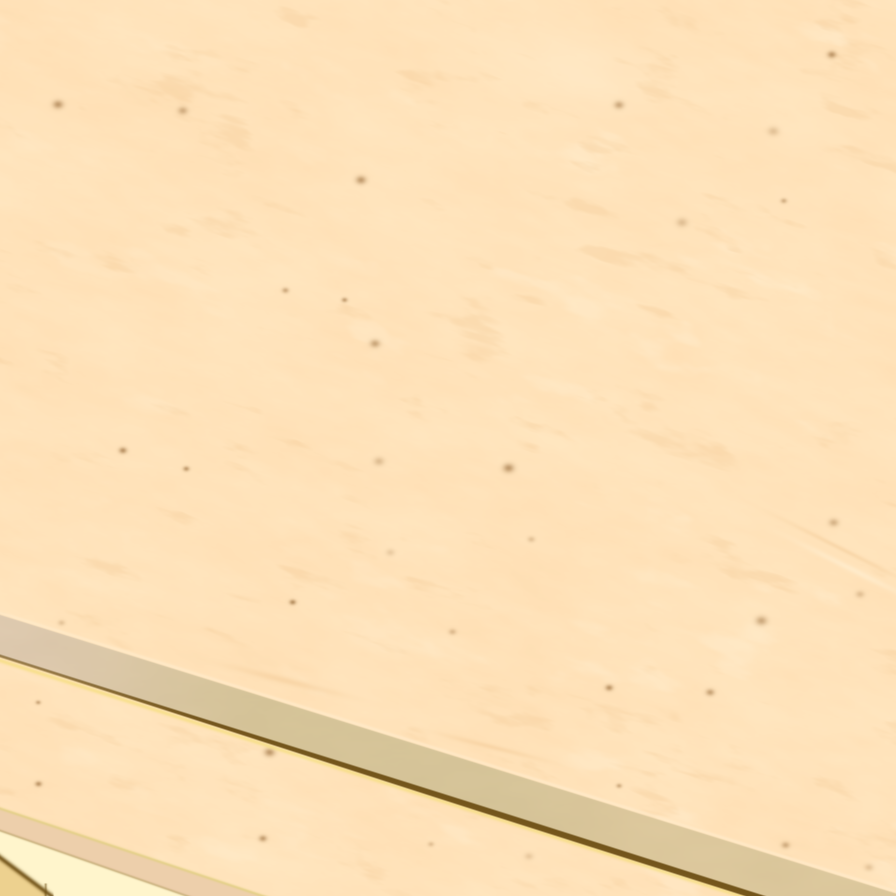
This texture is drawn by a three.js fragment shader. Its source:

```glsl
// Pale cream stone panel with faint mottling, streaks and tiny specks, crossed
// by a sloping shadowed groove and a moulding in the lower left corner.
// Sloping half-planes are layered over value-noise stone.
#define STONE vec3(1.0, 0.888, 0.728)
#define PALE vec3(1.0, 0.925, 0.80)
#define TAN vec3(0.94, 0.77, 0.56)
#define GROOVE vec3(0.835, 0.765, 0.595)
#define OLIVE vec3(0.43, 0.31, 0.08)
#define CREAM vec3(1.0, 0.96, 0.80)
#define SOFT 0.0013
#define SPECK_CELLS 11.0
#define SPECK_CHANCE 0.25

varying vec2 vUv;

float hash(vec2 p) {
  return fract(sin(dot(p, vec2(127.1, 311.7))) * 43758.5453);
}

float noise(vec2 p) {
  vec2 i = floor(p), f = fract(p);
  f = f * f * (3.0 - 2.0 * f);
  return mix(mix(hash(i), hash(i + vec2(1.0, 0.0)), f.x),
             mix(hash(i + vec2(0.0, 1.0)), hash(i + 1.0), f.x), f.y);
}

float fbm(vec2 p) {
  float sum = 0.0, amp = 0.5;
  for (int i = 0; i < 4; i++) {
    sum += amp * noise(p);
    p = p * 2.03 + 17.3;
    amp *= 0.5;
  }
  return sum;
}

// Signed height above a line given by its left-hand height and slope
float above(vec2 p, float start, float slope) {
  return (p.y - start - slope * p.x) / sqrt(1.0 + slope * slope);
}

float fill(float d) {
  return smoothstep(-SOFT, SOFT, d);
}

float ridge(float d, float width) {
  return exp(-d * d / (width * width));
}

// Soft elongated mark, tilted with the grain
float streak(vec2 p, vec2 centre, vec2 size, float slope) {
  vec2 q = p - centre;
  q.y -= slope * q.x;
  q /= size;
  return exp(-dot(q, q));
}

// One small speck in some cells of a jittered grid
float specks(vec2 p) {
  vec2 cell = floor(p * SPECK_CELLS), local = fract(p * SPECK_CELLS);
  vec2 centre = 0.2 + 0.6 * vec2(hash(cell + 3.1), hash(cell + 8.7));
  float radius = mix(0.025, 0.055, hash(cell + 5.3));
  vec2 q = (local - centre) * vec2(0.8, 1.0);
  float strength = step(hash(cell), SPECK_CHANCE) * mix(0.2, 0.7, hash(cell + 1.9));
  return strength * ridge(length(q), radius);
}

vec3 stone(vec2 p) {
  vec2 grain = vec2(p.x, p.y + 0.28 * p.x);
  float cloud = fbm(grain * vec2(7.0, 15.0));
  float fine = fbm(grain * vec2(32.0, 75.0) + 9.0);
  vec3 col = STONE + (cloud - 0.47) * vec3(0.005, 0.03, 0.05);
  col += (fine - 0.47) * vec3(0.004, 0.018, 0.028);

  // Pale flecks, denser to the upper right, and tan flecks
  float fleck = smoothstep(0.60, 0.78, fbm(grain * vec2(12.0, 27.0) + 31.0));
  col = mix(col, PALE, fleck * mix(0.25, 0.6, p.x));
  col = mix(col, PALE, 0.5 * streak(p, vec2(0.65, 0.92), vec2(0.07, 0.04), -0.2));
  float stain = smoothstep(0.61, 0.80, fbm(grain * vec2(15.0, 42.0) + 57.0));
  col = mix(col, TAN, 0.28 * stain);

  // Long scratches beside the groove and at the right edge
  float scratch = streak(p, vec2(0.32, 0.24), vec2(0.06, 0.004), -0.25)
                + streak(p, vec2(0.55, 0.166), vec2(0.05, 0.003), -0.25)
                + streak(p, vec2(0.94, 0.387), vec2(0.06, 0.003), -0.5);
  col = mix(col, TAN, 0.38 * scratch);
  col = mix(col, PALE, 0.8 * streak(p, vec2(0.95, 0.365), vec2(0.06, 0.004), -0.5));
  return mix(col, vec3(0.62, 0.45, 0.26), specks(p));
}

void main() {
  vec2 p = vUv;
  vec3 col = stone(p);

  // Groove: pinkish at the left, olive in the middle, warmer at the right
  float top = above(p, 0.314, -0.311);
  float base = above(p, 0.268, -0.318);
  vec3 groove = mix(vec3(0.865, 0.785, 0.68), GROOVE, smoothstep(0.0, 0.32, p.x));
  groove = mix(groove, vec3(0.86, 0.78, 0.61), smoothstep(0.55, 0.72, p.x));
  groove += 0.02 * (fbm(p * vec2(15.0, 40.0)) - 0.47);
  col = mix(col, groove, fill(-top) * fill(base));
  col = mix(col, PALE, 0.6 * ridge(top - 0.002, 0.002));

  // Dark seam thickening to the right, with a yellow lower rim
  float seam = mix(0.0015, 0.0034, smoothstep(0.0, 0.6, p.x));
  col = mix(col, vec3(0.96, 0.87, 0.48), 0.65 * ridge(base + 0.005, 0.0025));
  col = mix(col, OLIVE, mix(0.65, 0.95, smoothstep(0.0, 0.25, p.x)) * fill(seam - abs(base)));

  // Corner moulding: pinkish ledge, bright face and dark chamfer
  float ledge = above(p, 0.0977, -0.333);
  float face = above(p, 0.073, -0.35);
  float chamfer = above(p, 0.043, -0.75);
  col = mix(col, vec3(0.93, 0.81, 0.67), fill(-ledge));
  col = mix(col, vec3(0.88, 0.81, 0.50), 0.7 * ridge(ledge, 0.0018));
  col = mix(col, CREAM, fill(-face));
  col = mix(col, vec3(0.75, 0.65, 0.44), 0.65 * ridge(face, 0.0015));
  float corner = fill(-chamfer) * fill(0.052 - p.x);
  col = mix(col, vec3(0.93, 0.82, 0.56), corner);
  col = mix(col, OLIVE, 0.85 * ridge(chamfer, 0.003) * fill(0.06 - p.x));
  col = mix(col, OLIVE, 0.5 * ridge(p.x - 0.051, 0.0015) * fill(0.014 - p.y));

  gl_FragColor = vec4(clamp(col, 0.0, 1.0), 1.0);
}
```
